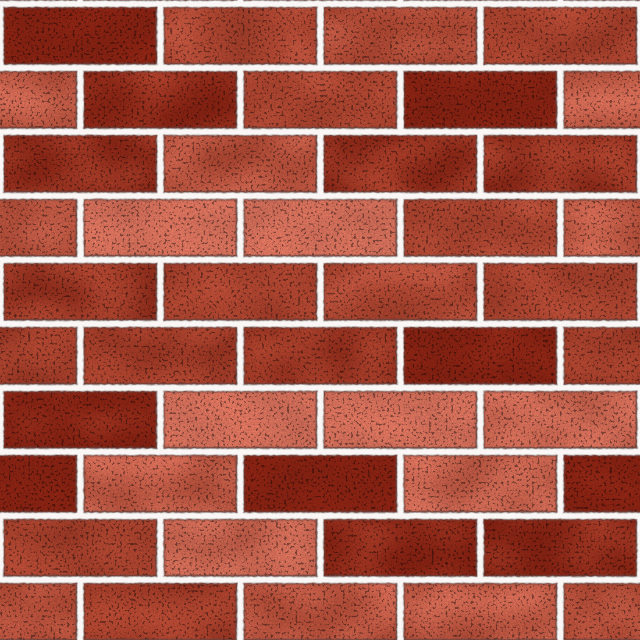
This pattern is drawn by a Shadertoy shader. Its source:

```glsl
#define BRICKS vec2(4.0, 10.0)      // bricks across, courses down
#define JOINT 0.0110                // mortar width
#define SHIFT vec2(0.0006, 0.0060)  // wall offset from the top left corner
#define RAGGED 0.0014               // roughness of brick outlines
#define RIM 0.0042                  // width of the dark brick edge
#define GRAIN 230.0                 // surface grain frequency
#define PITTING 0.42                // darkness of the pits
#define DARK_CLAY vec3(0.52, 0.13, 0.07)
#define MID_CLAY vec3(0.66, 0.26, 0.18)
#define LIGHT_CLAY vec3(0.82, 0.43, 0.35)
#define RIM_COLOR vec3(0.40, 0.26, 0.24)
#define MORTAR vec3(0.98, 0.965, 0.96)

vec2 hash2(vec2 cell) {
    uvec2 q = uvec2(ivec2(cell)) * 1664525u + 1013904223u;
    for (int i = 0; i < 2; i++) {
        q.x += q.y * 1664525u;
        q.y += q.x * 1664525u;
        q ^= q >> 16u;
    }
    return vec2(q & 65535u) / 65535.0;
}

float cornerSlope(vec2 cell, vec2 offset) {
    float angle = 6.2832 * hash2(cell).x;
    return dot(vec2(cos(angle), sin(angle)), offset);
}

// Gradient noise, roughly -0.7 to 0.7
float gradientNoise(vec2 p) {
    vec2 i = floor(p), f = p - i;
    vec2 u = f * f * f * (f * (f * 6.0 - 15.0) + 10.0);
    vec2 e = vec2(1.0, 0.0);
    float low = mix(cornerSlope(i, f), cornerSlope(i + e, f - e), u.x);
    float high = mix(cornerSlope(i + e.yx, f - e.yx), cornerSlope(i + 1.0, f - 1.0), u.x);
    return mix(low, high, u.y);
}

float boxDistance(vec2 p, vec2 halfSize) {
    vec2 d = abs(p) - halfSize;
    return length(max(d, 0.0)) + min(max(d.x, d.y), 0.0);
}

vec3 clayColor(float tone) {
    vec3 clay = mix(DARK_CLAY, MID_CLAY, smoothstep(0.05, 0.45, tone));
    return mix(clay, LIGHT_CLAY, smoothstep(0.42, 0.95, tone));
}

void mainImage(out vec4 fragColor, in vec2 fragCoord) {
    float pixel = 1.0 / iResolution.y;
    vec2 uv = fragCoord * pixel;

    // Running bond: alternate courses move half a brick
    vec2 wall = (vec2(uv.x, 1.0 - uv.y) - SHIFT) * BRICKS;
    float course = floor(wall.y);
    wall.x += 0.5 * mod(course, 2.0);
    vec2 id = mod(floor(wall), BRICKS);
    vec2 local = (fract(wall) - 0.5) / BRICKS;
    vec2 halfSize = 0.5 * (1.0 / BRICKS - JOINT);

    // Slightly ragged outline
    float roughness = RAGGED * gradientNoise(uv * 150.0 + 40.0);
    float edge = boxDistance(local, halfSize) + roughness;

    // Tone of each brick, with soft firing clouds
    vec2 seed = hash2(id + 17.0);
    float cloud = gradientNoise(local * vec2(11.0, 16.0) + seed * 90.0);
    vec3 brick = clayColor(clamp(seed.x + 0.22 * cloud, 0.0, 1.0));
    brick *= 1.0 + 0.10 * cloud;

    // Fine grain and dark pits
    float grain = gradientNoise(uv * GRAIN);
    float fine = gradientNoise(uv * GRAIN * 1.7 + 31.0);
    float pits = smoothstep(0.12, 0.45, grain + 0.4 * fine);
    brick *= 1.0 + 0.16 * fine;
    brick *= 1.0 - PITTING * pits;

    // Dark rim, strongest along the lower and right edges
    vec2 inset = halfSize - local;
    float shaded = min(inset.x, inset.y) - roughness;
    float rim = 0.55 * smoothstep(-RIM, 0.0, edge);
    rim = max(rim, 0.9 * smoothstep(RIM, 0.0, shaded));
    brick = mix(brick, RIM_COLOR, rim);

    // Mortar with a soft contact shadow
    vec3 mortar = MORTAR * (1.0 + 0.03 * fine);
    mortar *= 1.0 - 0.28 * smoothstep(0.0028, 0.0, edge);

    float cover = smoothstep(0.75 * pixel, -0.75 * pixel, edge);
    fragColor = vec4(clamp(mix(mortar, brick, cover), 0.0, 1.0), 1.0);
}
```
